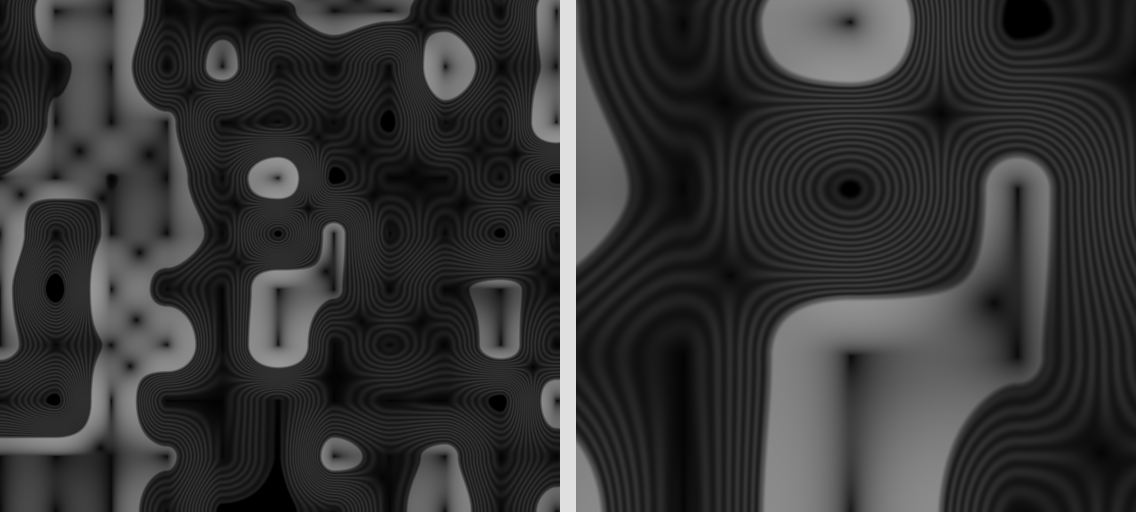
Left, the full canvas; right, a detail of the centre.
Write a Shadertoy shader that draws this pattern.

```glsl
const float ROWS = 9.2;            // noise cells over the canvas height
const float ISLAND_LEVEL = 0.665;  // heights above this are bright islands
const float PIT_LEVEL = 0.075;     // heights below this are flat black pits
const float CONTOURS = 26.0;       // contour lines per unit of height
const float EDGE = 0.028;          // half width of soft edges, in cells
const float TAU = 6.2831853;

float hash(vec2 cell) {
    uvec2 q = uvec2(ivec2(cell) + 71) * uvec2(1597u, 3812u);
    uint h = (q.x ^ q.y) * 747796u + 28913u;
    h = (h ^ (h >> 15)) * 2246823u;
    h = (h ^ (h >> 13)) * 3266489u;
    return float((h ^ (h >> 16)) & 65535u) / 65535.0;
}

// Value noise: x is the height, yz its exact gradient per cell
vec3 terrain(vec2 p) {
    vec2 cell = floor(p), f = p - cell;
    vec2 u = f * f * (3.0 - 2.0 * f);
    vec2 du = 6.0 * f * (1.0 - f);
    float a = hash(cell);
    float b = hash(cell + vec2(1, 0));
    float c = hash(cell + vec2(0, 1));
    float d = hash(cell + vec2(1, 1));
    float twist = a - b - c + d;
    float height = a + (b - a) * u.x + (c - a) * u.y + twist * u.x * u.y;
    return vec3(height, du * (vec2(b - a, c - a) + twist * u.yx));
}

// Soft step over a height level, with even width along its outline
float above(float height, float level, float slope) {
    return smoothstep(-EDGE, EDGE, (height - level) / max(slope, 0.12));
}

// Brightness that rises quickly with slope, then levels off
float slopeLight(float slope, float peak, float knee) {
    return peak * slope / (slope + knee);
}

// Fine contour lines, faded out where they get narrower than pixels
float contourShade(float height, float slope, float pixel) {
    float fade = 1.0 - smoothstep(0.25, 0.6, slope * CONTOURS * pixel);
    return 0.8 + 0.24 * fade * cos(TAU * CONTOURS * height);
}

void mainImage(out vec4 fragColor, in vec2 fragCoord) {
    float pixel = ROWS / iResolution.y;
    vec3 land = terrain(fragCoord * pixel);
    float height = land.x, slope = length(land.yz);

    // Dim contoured ground with black pits
    float ground = 0.018 + slopeLight(slope, 0.27, 0.4);
    ground *= contourShade(height, slope, pixel);
    ground *= above(height, PIT_LEVEL, slope);

    // Bright islands with dark ridges
    float island = 0.035 + slopeLight(slope, 0.7, 0.34);

    float grey = mix(ground, island, above(height, ISLAND_LEVEL, slope));
    fragColor = vec4(vec3(grey), 1.0);
}
```
